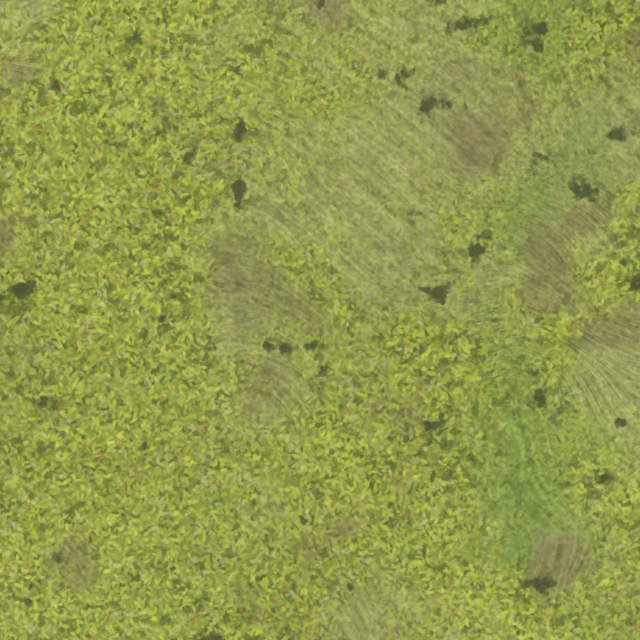
Reproduce this texture procedurally as a WebGL 2 fragment shader.

```glsl
#version 300 es
precision highp float;
// Low yellow-green ground cover seen from above, with dry, green and shaded patches.

uniform vec2 u_resolution;
out vec4 fragColor;

const int   LEAF_LAYERS   = 4;
const float LEAF_CELLS    = 92.0;   // leaf cells across the canvas
const float LEAF_COVER    = 0.72;   // chance that a cell holds a leaf
const float LEAF_LENGTH   = 0.58;   // half length in cells
const float LEAF_WIDTH    = 0.27;   // half width in cells
const float LEAF_SOFTNESS = 0.0016; // edge blur in canvas units
const float STREAK_ANGLE  = -0.55;  // lie of the dry grass

const vec3 YELLOW = vec3(0.74, 0.78, 0.28);
const vec3 LIME   = vec3(0.63, 0.70, 0.29);
const vec3 PALE   = vec3(0.70, 0.72, 0.45);
const vec3 OLIVE  = vec3(0.53, 0.58, 0.24);
const vec3 RUST   = vec3(0.65, 0.54, 0.25);
const vec3 SHADE  = vec3(0.36, 0.40, 0.18);
const vec3 STRAW  = vec3(0.61, 0.62, 0.40);
const vec3 EARTH  = vec3(0.52, 0.49, 0.34);
const vec3 GREEN  = vec3(0.46, 0.57, 0.29);
const vec3 HOLLOW = vec3(0.27, 0.29, 0.19);

float hash(vec2 p) {
    return fract(sin(dot(p, vec2(127.1, 311.7))) * 43758.55);
}

float noise(vec2 p) {
    vec2 i = floor(p), f = fract(p);
    f = f * f * (3.0 - 2.0 * f);
    return mix(mix(hash(i), hash(i + vec2(1, 0)), f.x),
               mix(hash(i + vec2(0, 1)), hash(i + vec2(1, 1)), f.x), f.y);
}

mat2 rotation(float a) {
    return mat2(cos(a), -sin(a), sin(a), cos(a));
}

float fbm(vec2 p) {
    float sum = 0.0, weight = 0.5;
    for (int i = 0; i < 5; i++) {
        sum += weight * noise(p);
        p = rotation(0.6) * p * 2.03 + 17.3;
        weight *= 0.5;
    }
    return sum / 0.97;
}

vec3 leafColour(float pick, float light) {
    vec3 c = mix(LIME, YELLOW, smoothstep(0.15, 0.6, pick));
    c = mix(c, PALE, step(0.68, pick));
    c = mix(c, OLIVE, step(0.82, pick));
    c = mix(c, RUST, step(0.96, pick));
    return c * mix(0.87, 1.08, light);
}

// Lays one layer of randomly turned leaves over the colour below.
vec3 addLeaves(vec3 below, vec2 uv, float layer, float blur) {
    vec2 p = rotation(layer * 0.9) * uv * LEAF_CELLS + layer * 31.7;
    vec2 cell = floor(p);
    vec3 colour = below;
    for (int y = -1; y <= 1; y++) {
        for (int x = -1; x <= 1; x++) {
            vec2 id = cell + vec2(x, y);
            float present = step(hash(id + 3.1), LEAF_COVER);
            vec2 centre = id + vec2(hash(id + 7.7), hash(id + 13.3));
            vec2 q = rotation(6.2832 * hash(id + 19.9)) * (p - centre);
            float size = mix(0.65, 1.1, hash(id + 23.5));
            vec2 axes = vec2(LEAF_LENGTH, LEAF_WIDTH) * size;
            float edge = (length(q / axes) - 1.0) * axes.y;
            float mask = present * (1.0 - smoothstep(-blur, blur, edge));
            vec3 leaf = leafColour(hash(id + 29.1), hash(id + 37.4));
            colour = mix(colour, leaf, mask * 0.85);
        }
    }
    return colour;
}

void main() {
    vec2 uv = gl_FragCoord.xy / min(u_resolution.x, u_resolution.y);
    float pixel = 1.0 / min(u_resolution.x, u_resolution.y);
    float blur = max(LEAF_SOFTNESS, 0.75 * pixel) * LEAF_CELLS;

    // Shaded understory and leaves
    vec3 colour = mix(SHADE, OLIVE, smoothstep(0.25, 0.65, fbm(uv * 70.0)));
    for (int i = 0; i < LEAF_LAYERS; i++) {
        colour = addLeaves(colour, uv, float(i), blur);
    }

    // Fine gaps between the leaves, thicker in some areas
    float gapArea = fbm(uv * 7.0 + 41.0);
    float gaps = smoothstep(0.60, 0.78, fbm(uv * 62.0 + 9.0) + 0.25 * (gapArea - 0.5));
    colour = mix(colour, SHADE, 0.75 * gaps);

    // Dry matted grass with soft streaks
    vec2 along = rotation(STREAK_ANGLE + 0.8 * (noise(uv * 5.0) - 0.5)) * uv;
    float streak = fbm(along * vec2(45.0, 170.0));
    float dry = smoothstep(0.42, 0.72, fbm(uv * 5.0 + 3.0) + 0.2 * (streak - 0.5));
    colour = mix(colour, STRAW * mix(0.78, 1.22, streak), 0.15 + 0.6 * dry);

    // Green tufts, bare earth and small dark hollows
    float green = smoothstep(0.56, 0.80, fbm(uv * 3.6 + 23.0));
    colour = mix(colour, GREEN * mix(0.75, 1.25, streak), 0.65 * green);
    float earth = smoothstep(0.60, 0.80, fbm(uv * 8.0 + 57.0));
    colour = mix(colour, EARTH * mix(0.75, 1.2, streak), 0.65 * earth);
    float hollow = smoothstep(0.72, 0.84, fbm(uv * 24.0 + 71.0) + 0.35 * (gapArea - 0.5));
    colour = mix(colour, HOLLOW, 0.75 * hollow);

    // Broad light and fine grain
    colour *= 0.94 + 0.12 * fbm(uv * 4.0 + 87.0);
    colour *= 0.93 + 0.14 * noise(uv * 230.0);
    fragColor = vec4(colour, 1.0);
}
```
